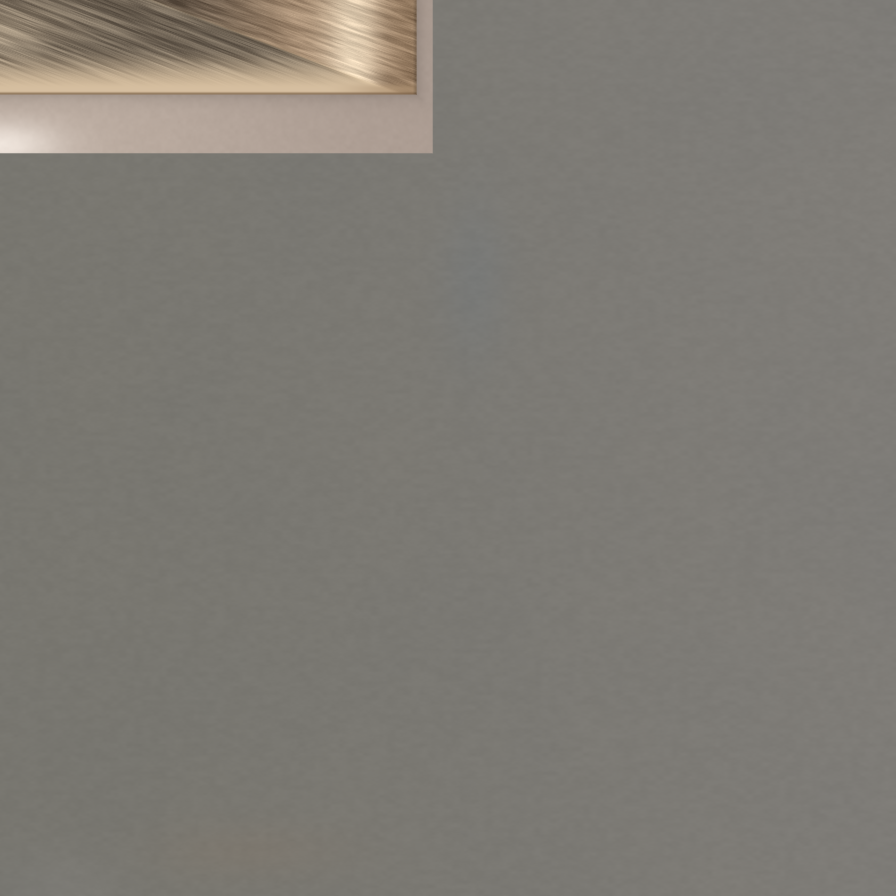
This background is drawn by a three.js fragment shader. Its source:

```glsl
// Matte grey wall with the corner of a brushed, bevelled frame on a pale mount.
varying vec2 vUv;

float hash(vec2 p) {
  p = fract(p * vec2(0.1031, 0.1137));
  p += dot(p, p.yx + 33.33);
  return fract((p.x + p.y) * p.x * 17.0);
}

float noise(vec2 p) {
  vec2 i = floor(p), f = fract(p);
  f = f * f * (3.0 - 2.0 * f);
  return mix(mix(hash(i), hash(i + vec2(1.0, 0.0)), f.x),
             mix(hash(i + vec2(0.0, 1.0)), hash(i + 1.0), f.x), f.y);
}

float fbm(vec2 p) {
  float sum = 0.0, weight = 0.5;
  for (int i = 0; i < 4; i++) {
    sum += weight * noise(p);
    p = p * 2.03 + 17.0;
    weight *= 0.5;
  }
  return sum;
}

// Coverage of the quadrant left of and above a corner
float cornerMask(vec2 p, vec2 corner) {
  vec2 d = vec2(p.x - corner.x, corner.y - p.y);
  return 1.0 - smoothstep(-0.001, 0.001, max(d.x, d.y));
}

// Soft spot of light, widest along the larger radius
float glow(vec2 p, vec2 center, vec2 radius) {
  vec2 d = (p - center) / radius;
  return exp(-dot(d, d));
}

vec3 wall(vec2 p) {
  vec3 col = mix(vec3(0.470, 0.463, 0.437), vec3(0.498, 0.488, 0.470),
                 smoothstep(0.0, 1.0, p.x * 0.8 + p.y * 0.15));
  col += vec3(-0.012, 0.0, 0.014) * glow(p, vec2(0.53, 0.69), vec2(0.035, 0.09));
  col += vec3(0.014, 0.001, -0.008) * glow(p, vec2(0.28, 0.05), vec2(0.10, 0.03));
  col += vec3(0.016, 0.016, 0.020) * glow(p, vec2(0.07, 0.01), vec2(0.06, 0.04));
  col += (fbm(p * 9.0) - 0.47) * vec3(0.014, 0.010, 0.004);
  return col + (fbm(p * vec2(110.0, 190.0)) - 0.47) * 0.028;
}

vec3 mount(vec2 p) {
  vec3 col = mix(vec3(0.735, 0.675, 0.630), vec3(0.675, 0.615, 0.575),
                 smoothstep(0.05, 0.48, p.x));
  col += vec3(0.20, 0.22, 0.23) * glow(p, vec2(0.0, 0.838), vec2(0.065, 0.026));
  // Shadow cast by the frame
  float away = max(p.x - 0.465, 0.8945 - p.y);
  col *= 1.0 - 0.13 * exp(-max(away, 0.0) * 130.0);
  return col + (fbm(p * 170.0) - 0.47) * 0.03;
}

vec3 frame(vec2 p) {
  float slope = 0.379;
  float side = p.y - 0.906 + slope * (p.x - 0.417);

  // Side facet: dark, then a bright upright sheen, then brown
  vec3 sideFacet = mix(vec3(0.36, 0.31, 0.26), vec3(0.64, 0.54, 0.44),
                       smoothstep(0.16, 0.36, p.x));
  sideFacet = mix(sideFacet, vec3(0.90, 0.82, 0.71), glow(p, vec2(0.393, 0.94), vec2(0.032, 0.3)));
  sideFacet = mix(sideFacet, vec3(0.57, 0.47, 0.37), smoothstep(0.41, 0.46, p.x));
  float sideGrain = fbm(vec2(p.x * 30.0, (p.y + 0.35 * p.x) * 330.0)) - 0.47;
  sideFacet += sideGrain * vec3(0.34, 0.32, 0.29);

  // Lower facet: dark streaks along the mitre, fading to cream below
  vec3 lowerFacet = mix(vec3(0.43, 0.385, 0.33), vec3(0.62, 0.56, 0.48),
                        glow(p, vec2(0.0, 0.965), vec2(0.08, 0.03)));
  lowerFacet = mix(lowerFacet, vec3(0.82, 0.73, 0.61), 1.0 - smoothstep(0.902, 0.950, p.y));
  float lowerGrain = fbm(vec2(p.x * 16.0, (p.y + slope * p.x) * 360.0)) - 0.47;
  lowerFacet += lowerGrain * vec3(0.40, 0.38, 0.34) * smoothstep(0.895, 0.945, p.y);

  vec3 col = mix(lowerFacet, sideFacet, smoothstep(-0.0015, 0.0015, side));
  col += vec3(0.10, 0.09, 0.07) * exp(-abs(side) * 500.0);

  // Cream lip and its dark lower edge
  float lip = 1.0 - smoothstep(0.901, 0.909, p.y);
  vec3 lipColor = mix(vec3(0.84, 0.75, 0.63), vec3(0.66, 0.55, 0.43), smoothstep(0.36, 0.465, p.x));
  col = mix(col, lipColor, lip * 0.8);
  col = mix(col, vec3(0.48, 0.38, 0.28), 0.75 * (1.0 - smoothstep(0.8950, 0.8985, p.y)));
  return col * (1.0 - 0.18 * smoothstep(0.460, 0.465, p.x));
}

void main() {
  vec3 col = wall(vUv);
  col = mix(col, mount(vUv), cornerMask(vUv, vec2(0.483, 0.829)));
  col = mix(col, frame(vUv), cornerMask(vUv, vec2(0.465, 0.8945)));
  gl_FragColor = vec4(clamp(col, 0.0, 1.0), 1.0);
}
```
